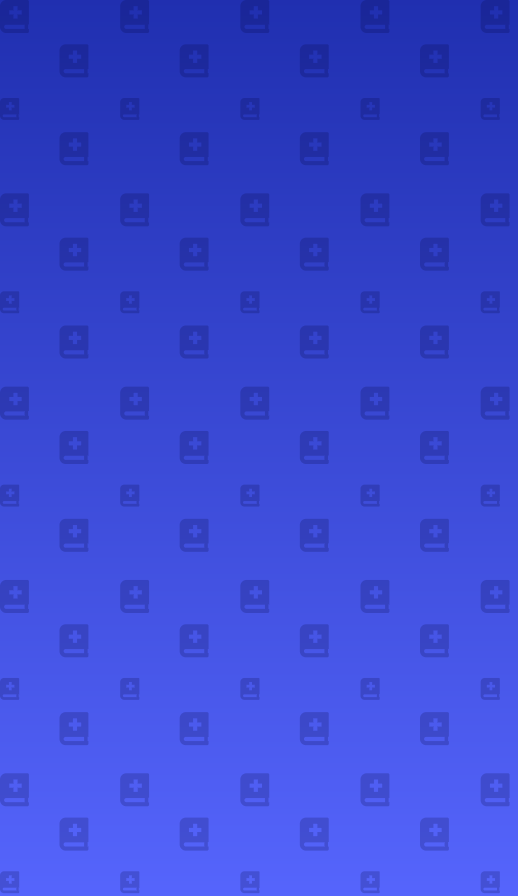
Reproduce this pattern procedurally as a Shadertoy shader.

```glsl
// Staggered rows of dark medical-book icons over a vertical blue gradient.
#define CANVAS_HEIGHT 768.0
#define TILE vec2(103.0, 165.7)
#define ODD_SHIFT 51.0
#define ROW_TOPS vec4(0.0, 38.0, 84.0, 113.3)
#define LARGE_SCALE 0.0553
#define SMALL_SCALE 0.0367
#define TOP_COLOR vec3(0.125, 0.185, 0.69)
#define BOTTOM_COLOR vec3(0.335, 0.395, 0.99)
#define ICON_COLOR vec3(0.0, 0.0, 0.22)
#define ICON_OPACITY 0.2

// Box with one corner radius on its left side and another on its right
float roundedBox(vec2 p, vec2 halfSize, float leftRadius, float rightRadius) {
    float r = p.x < 0.0 ? leftRadius : rightRadius;
    vec2 q = abs(p) - halfSize + r;
    return length(max(q, 0.0)) + min(max(q.x, q.y), 0.0) - r;
}

// Book on a 448 x 512 grid, y pointing down
float bookDistance(vec2 p) {
    float cover = roundedBox(p - vec2(224.0, 256.0), vec2(224.0, 256.0), 96.0, 25.0);
    float pages = roundedBox(p - vec2(222.5, 416.0), vec2(158.5, 32.0), 32.0, 0.0);
    float notch = roundedBox(p - vec2(456.0, 415.0), vec2(20.0, 36.0), 8.0, 0.0);
    vec2 c = p - vec2(240.0, 192.0);
    float plusSign = min(roundedBox(c, vec2(96.0, 32.0), 8.0, 8.0),
                         roundedBox(c, vec2(32.0, 96.0), 8.0, 8.0));
    return max(cover, -min(min(pages, notch), plusSign));
}

void mainImage(out vec4 fragColor, in vec2 fragCoord) {
    float pixel = CANVAS_HEIGHT / iResolution.y;
    vec2 p = vec2(fragCoord.x, iResolution.y - fragCoord.y) * pixel;
    vec3 color = mix(TOP_COLOR, BOTTOM_COLOR, p.y / CANVAS_HEIGHT);

    // Four icons per tile: odd ones shift sideways, the third is small
    float coverage = 0.0;
    vec4 rowTops = ROW_TOPS;
    vec2 margin = vec2(8.0);
    for (int i = 0; i < 4; i++) {
        float scale = i == 2 ? SMALL_SCALE : LARGE_SCALE;
        vec2 corner = vec2(float(i % 2) * ODD_SHIFT, rowTops[i]);
        vec2 local = mod(p - corner + margin, TILE) - margin;
        float d = bookDistance(local / scale) * scale;
        coverage = max(coverage, clamp(0.5 - d / pixel, 0.0, 1.0));
    }

    color = mix(color, ICON_COLOR, coverage * ICON_OPACITY);
    fragColor = vec4(color, 1.0);
}
```
